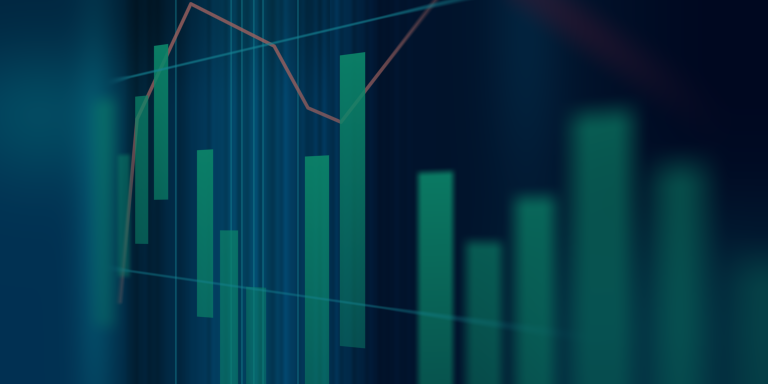
Reproduce this background procedurally as a WebGL 2 fragment shader.

```glsl
#version 300 es
precision highp float;
uniform vec2 u_resolution;
out vec4 outColor;

// Lengths are in canvas heights
const vec3 NAVY = vec3(0.004, 0.075, 0.17);
const vec3 NIGHT = vec3(0.0, 0.03, 0.125);
const vec3 BLUE = vec3(0.005, 0.19, 0.32);
const vec3 TEAL = vec3(0.015, 0.25, 0.31);
const vec3 CYAN = vec3(0.08, 0.52, 0.58);
const vec3 GREEN = vec3(0.045, 0.52, 0.41);
const vec3 ROSE = vec3(0.62, 0.38, 0.37);
const vec3 WINE = vec3(0.25, 0.09, 0.19);
const float FOCUS_LEFT = 0.34;
const float FOCUS_RIGHT = 1.0;
const float BLUR_LEFT = 0.35;
const float BLUR_RIGHT = 0.07;
const float STRIPE_DENSITY = 90.0;
const float TREND_WIDTH = 0.0045;
const float VANISHING_HEIGHT = 0.42;
const float SKEW = 0.3;

// Bars in focus: left, right, top, bottom
const vec4 BARS[9] = vec4[9](
  vec4(0.245, 0.300, 0.740, 0.15), vec4(0.307, 0.338, 0.597, 0.28),
  vec4(0.352, 0.386, 0.750, 0.365), vec4(0.401, 0.438, 0.883, 0.48),
  vec4(0.513, 0.555, 0.610, 0.174), vec4(0.573, 0.620, 0.400, -0.2),
  vec4(0.641, 0.693, 0.252, -0.2), vec4(0.794, 0.857, 0.594, -0.2),
  vec4(0.885, 0.951, 0.860, 0.096));
// Blurred bars: left, right, top
const vec3 FAR_BARS[6] = vec3[6](
  vec3(1.089, 1.180, 0.552), vec3(1.214, 1.307, 0.370),
  vec3(1.341, 1.445, 0.487), vec3(1.490, 1.646, 0.708),
  vec3(1.706, 1.836, 0.570), vec3(1.914, 2.060, 0.320));
const vec2 TREND[7] = vec2[7](
  vec2(0.313, 0.215), vec2(0.357, 0.690), vec2(0.497, 0.990), vec2(0.714, 0.880),
  vec2(0.802, 0.719), vec2(0.888, 0.682), vec2(1.150, 1.020));
const float THREADS[6] = float[6](0.458, 0.602, 0.630, 0.661, 0.685, 0.776);

float hash(float n) { return fract(sin(n * 127.1) * 43758.5453); }

float noise(float x) {
  float i = floor(x), f = fract(x);
  return mix(hash(i), hash(i + 1.0), f * f * (3.0 - 2.0 * f));
}

float bell(float x, float centre, float width) {
  float d = (x - centre) / width;
  return exp(-d * d);
}

// Depth of field grows away from the sharp zone
float blurAt(float x) {
  return max(FOCUS_LEFT - x, 0.0) * BLUR_LEFT + max(x - FOCUS_RIGHT, 0.0) * BLUR_RIGHT;
}

float segmentDistance(vec2 p, vec2 a, vec2 b) {
  vec2 d = b - a;
  return length(p - a - d * clamp(dot(p - a, d) / dot(d, d), 0.0, 1.0));
}

float barCover(vec2 p, vec4 bar, float pixel) {
  float centre = 0.5 * (bar.x + bar.y);
  float soft = pixel + 1.2 * blurAt(centre);
  vec2 ends = bar.zw + (bar.zw - VANISHING_HEIGHT) * SKEW * (p.x - centre);
  float side = smoothstep(-soft, soft, p.x - bar.x) * smoothstep(-soft, soft, bar.y - p.x);
  float span = smoothstep(-soft, soft, ends.x - p.y) * smoothstep(-soft, soft, p.y - ends.y);
  float fade = mix(1.0, 0.5, clamp((bar.z - p.y) / 0.75, 0.0, 1.0));
  float strength = mix(0.5, 0.92, smoothstep(0.2, 0.6, bar.z));
  strength *= 1.0 - 0.45 * smoothstep(1.1, 1.9, centre);
  strength *= mix(0.5, 1.0, smoothstep(0.3, 0.42, centre));
  return side * span * fade * strength;
}

vec3 backdrop(vec2 p) {
  vec3 c = mix(BLUE, NAVY, smoothstep(0.86, 1.0, p.x));
  c = mix(c, NIGHT, smoothstep(1.4, 1.9, p.x) * smoothstep(0.2, 0.8, p.y));
  c *= 1.0 - 0.3 * bell(p.x, 0.4, 0.1) - 0.2 * smoothstep(0.7, 1.0, p.y) * step(p.x, 0.86);
  c += vec3(0.01, 0.12, 0.1) * bell(p.x, 0.25, 0.055) * bell(p.y, 0.4, 0.6);
  c += vec3(0.005, 0.07, 0.06) * bell(p.x, 0.65, 0.11);
  c += vec3(0.005, 0.06, 0.07) * bell(p.x, 1.37, 0.1) * smoothstep(0.2, 0.9, p.y);
  c += vec3(0.005, 0.10, 0.06) * bell(p.x, 0.1, 0.2) * bell(p.y, 0.7, 0.18);
  float mist = smoothstep(1.15, 1.55, p.x) * smoothstep(0.6, 0.1, p.y);
  return mix(c, TEAL, 0.6 * mist * (1.0 - 0.3 * smoothstep(1.7, 2.0, p.x)));
}

void main() {
  vec2 p = gl_FragCoord.xy / u_resolution.y;
  float pixel = 0.75 / u_resolution.y;
  float blur = blurAt(p.x);
  vec3 color = backdrop(p);

  // Vertical streaks and bright threads
  float zone = smoothstep(0.31, 0.36, p.x) * smoothstep(1.2, 0.9, p.x);
  float streak = noise(p.x * STRIPE_DENSITY) + noise(p.x * STRIPE_DENSITY * 0.3) - 1.0;
  color *= 1.0 + 0.28 * zone * streak;
  for (int i = 0; i < 6; i++)
    color = mix(color, CYAN, 0.5 * smoothstep(0.002 + pixel, 0.0, abs(p.x - THREADS[i])));

  // Trend line, with a distant blurred stretch
  float trend = 1e3;
  for (int i = 0; i < 6; i++) trend = min(trend, segmentDistance(p, TREND[i], TREND[i + 1]));
  float trendSoft = pixel + blur * 0.6;
  float trendFade = mix(0.3, 0.8, smoothstep(0.2, 0.9, p.y)) * (1.0 - 0.5 * smoothstep(0.9, 1.15, p.x));
  color = mix(color, ROSE, trendFade * smoothstep(trendSoft, -trendSoft, trend - TREND_WIDTH));
  float distant = segmentDistance(p, vec2(1.37, 1.03), vec2(1.87, 0.69));
  color = mix(color, WINE, 0.45 * smoothstep(0.09, 0.0, distant) * smoothstep(1.95, 1.4, p.x));

  // Bars
  for (int i = 0; i < 9; i++) color = mix(color, GREEN, barCover(p, BARS[i], pixel));
  for (int i = 0; i < 6; i++)
    color = mix(color, GREEN, barCover(p, vec4(FAR_BARS[i], -0.4), pixel));

  // Slanted guide lines that soften to the right
  float guideWidth = 0.004 + pixel + 0.5 * blur;
  float upper = abs(p.y - 0.80 - 0.236 * (p.x - 0.34));
  float lower = abs(p.y - 0.294 + 0.145 * (p.x - 0.34));
  float reach = smoothstep(0.27, 0.36, p.x) * smoothstep(1.6, 0.9, p.x);
  color = mix(color, CYAN, 0.65 * reach * smoothstep(guideWidth, 0.0, upper));
  color = mix(color, CYAN, 0.45 * reach * smoothstep(guideWidth, 0.0, lower));

  outColor = vec4(color, 1.0);
}
```
